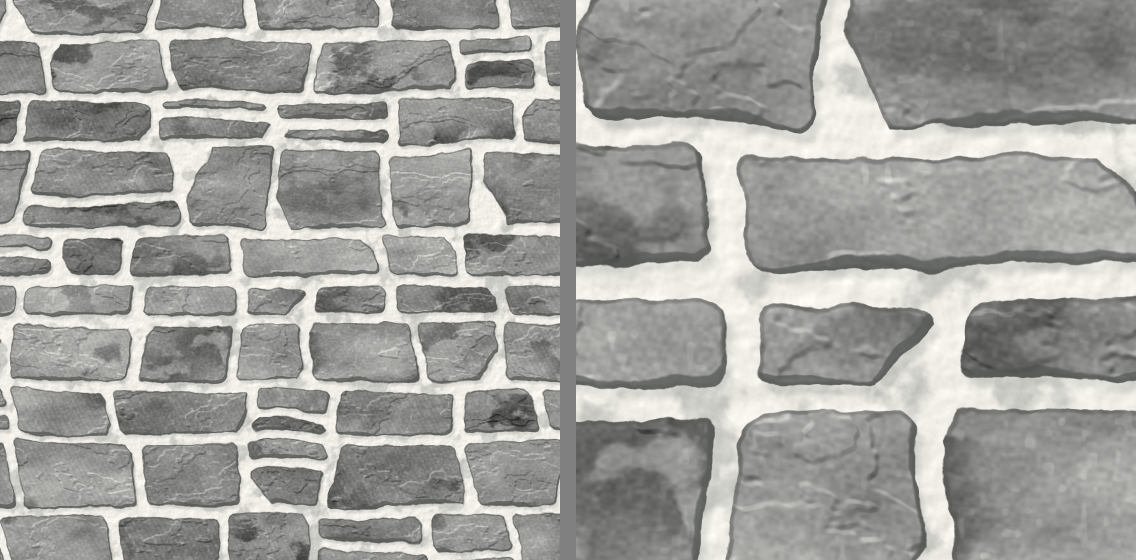
Left: the whole. Right: its middle third, enlarged.
Reproduce this texture procedurally as a Shadertoy shader.

```glsl
// Dry-looking fieldstone wall: grey hewn blocks laid in uneven courses with pale mortar.
// Each course is cut by slanted joints; every stone is a rounded, chipped box distance,
// shaded with layered noise, chiselled relief and a dark lower bevel.

const int COURSE_COUNT = 10;
const float COURSES[11] = float[11](-0.05, 0.085, 0.218, 0.312, 0.430, 0.500,
                                    0.588, 0.738, 0.828, 0.935, 1.06);
const vec3 MORTAR = vec3(0.945, 0.937, 0.907);
const vec3 MORTAR_SHADE = vec3(0.79, 0.79, 0.77);
const vec3 STONE_TINT = vec3(1.0, 1.0, 0.985);
const vec3 BEVEL = vec3(0.34, 0.35, 0.34);

float hash(vec2 p) {
    return fract(sin(dot(p, vec2(127.1, 311.7))) * 43758.5453);
}

float noise(vec2 p) {
    vec2 i = floor(p), f = fract(p);
    f = f * f * (3.0 - 2.0 * f);
    return mix(mix(hash(i), hash(i + vec2(1, 0)), f.x),
               mix(hash(i + vec2(0, 1)), hash(i + vec2(1, 1)), f.x), f.y);
}

float fbm(vec2 p) {
    float sum = 0.0, amp = 0.516;
    for (int k = 0; k < 5; k++) {
        sum += amp * noise(p);
        p = mat2(1.6, 1.2, -1.2, 1.6) * p + 5.3;
        amp *= 0.5;
    }
    return sum;
}

// Slanted joint between neighbouring stones of one course
float jointX(float index, float row, float width, float dy) {
    float slope = 0.55 * (hash(vec2(index, row + 40.0)) - 0.5);
    return (index + 0.55 * hash(vec2(index, row))) * width + slope * dy;
}

// Uneven, ragged outlines
vec2 roughen(vec2 p) {
    vec2 wave = vec2(noise(p * 9.0), noise(p * 8.0 + 31.0)) - 0.5;
    vec2 chips = vec2(fbm(p * 42.0), fbm(p * 42.0 + 17.0)) - 0.5;
    return p + 0.014 * wave + 0.010 * chips;
}

// Returns signed distance to the stone (negative inside) and its random id
vec2 wall(vec2 p) {
    p = roughen(p);
    float row = 0.0, lo = COURSES[0], hi = COURSES[1];
    for (int k = 1; k < COURSE_COUNT; k++) {
        if (p.y > COURSES[k]) { row = float(k); lo = COURSES[k]; hi = COURSES[k + 1]; }
    }
    float dy = p.y - 0.5 * (lo + hi);
    float width = mix(0.155, 0.24, hash(vec2(row, 7.0)));
    float index = floor(p.x / width);
    if (p.x < jointX(index, row, width, dy)) index -= 1.0;
    else if (p.x > jointX(index + 1.0, row, width, dy)) index += 1.0;
    float left = jointX(index, row, width, dy);
    float right = jointX(index + 1.0, row, width, dy);
    float fromMiddle = p.x - 0.5 * (left + right);

    // Some places hold two thin stones, one above the other
    float part = 0.0;
    if (hash(vec2(index, row + 20.0)) < 0.2) {
        float cut = mix(lo, hi, mix(0.38, 0.64, hash(vec2(index, row + 30.0))));
        cut += 0.12 * (hash(vec2(index, row + 33.0)) - 0.5) * fromMiddle;
        if (p.y > cut) { lo = cut; part = 1.0; } else hi = cut;
    }
    float id = hash(vec2(index + 0.37 * part, row + 60.0));
    float chip = hash(vec2(id, 3.0));
    hi -= 0.08 * (id - 0.5) * fromMiddle;

    // Rounded box with one broken corner
    float gap = 0.006 + 0.006 * hash(vec2(id, 5.0)), radius = 0.011;
    vec2 a = vec2(max(left - p.x, p.x - right), max(lo - p.y, p.y - hi)) + gap + radius;
    float d = min(max(a.x, a.y), 0.0) + length(max(a, 0.0)) - radius;
    vec2 extent = 0.5 * vec2(right - left, hi - lo);
    vec2 facing = normalize(vec2(id < 0.5 ? -1.0 : 1.0, fract(id * 7.0) < 0.5 ? -0.7 : 0.7));
    float corner = dot(vec2(fromMiddle, p.y - 0.5 * (lo + hi)), facing)
                 - dot(extent, abs(facing)) + 0.014 + 0.65 * extent.y * chip * chip;
    return vec2(max(d, corner), id);
}

// Chiselled height with sharp ledges
float relief(vec2 p) {
    float ledge = fbm(p * vec2(9.0, 17.0) + 4.0);
    return fbm(p * vec2(24.0, 38.0)) + 0.35 * smoothstep(0.50, 0.53, ledge)
         + 0.25 * smoothstep(0.60, 0.62, ledge);
}

float stoneTone(vec2 p, float id) {
    vec2 q = p + 37.0 * id;
    float tone = 0.555 + 0.13 * (hash(vec2(id, 9.0)) - 0.5);
    tone += 0.34 * (fbm(q * vec2(9.0, 13.0)) - 0.5);
    float stain = smoothstep(0.47, 0.60, fbm(q * vec2(20.0, 27.0) + 9.0));
    tone -= 0.17 * stain * smoothstep(0.35, 0.75, noise(q * 8.0)) * (0.4 + hash(vec2(id, 11.0)));
    tone += 0.42 * (relief(q) - relief(q + vec2(-0.0018, 0.0028)));
    tone += 0.09 * smoothstep(0.66, 0.85, noise(q * 150.0)) * noise(q * 16.0);
    return tone + 0.07 * (noise(q * 330.0) - 0.5);
}

void mainImage(out vec4 fragColor, in vec2 fragCoord) {
    vec2 p = fragCoord / iResolution.y;
    float soft = 0.9 / iResolution.y;
    vec2 stone = wall(p);

    // Mortar: gritty, shaded beneath the stones
    float grit = fbm(p * 75.0) - fbm(p * 75.0 + vec2(-0.16, 0.22));
    float above = wall(p + vec2(-0.004, 0.006)).x;
    float shade = smoothstep(0.003, -0.004, above) * (0.35 + 0.6 * noise(p * 45.0));
    shade += 0.9 * smoothstep(0.56, 0.72, fbm(p * 32.0 + 50.0));
    vec3 mortar = mix(MORTAR, MORTAR_SHADE, clamp(shade, 0.0, 1.0)) + 0.22 * grit;

    // Stone face, dark lower right bevel and thin broken outline
    vec3 face = STONE_TINT * stoneTone(p, stone.y);
    float bevelSize = mix(0.1, 1.3, noise(p * 28.0 + 70.0));
    float below = wall(p + bevelSize * vec2(0.004, -0.007)).x;
    face = mix(face, BEVEL, 0.75 * smoothstep(-0.001, 0.001, below));
    float outline = smoothstep(0.0026, 0.0004, abs(stone.x + 0.001));
    face = mix(face, BEVEL, outline * (0.25 + 0.5 * noise(p * 60.0)));

    vec3 color = mix(face, mortar, smoothstep(-soft, soft, stone.x));
    fragColor = vec4(clamp(color, 0.0, 1.0), 1.0);
}
```
